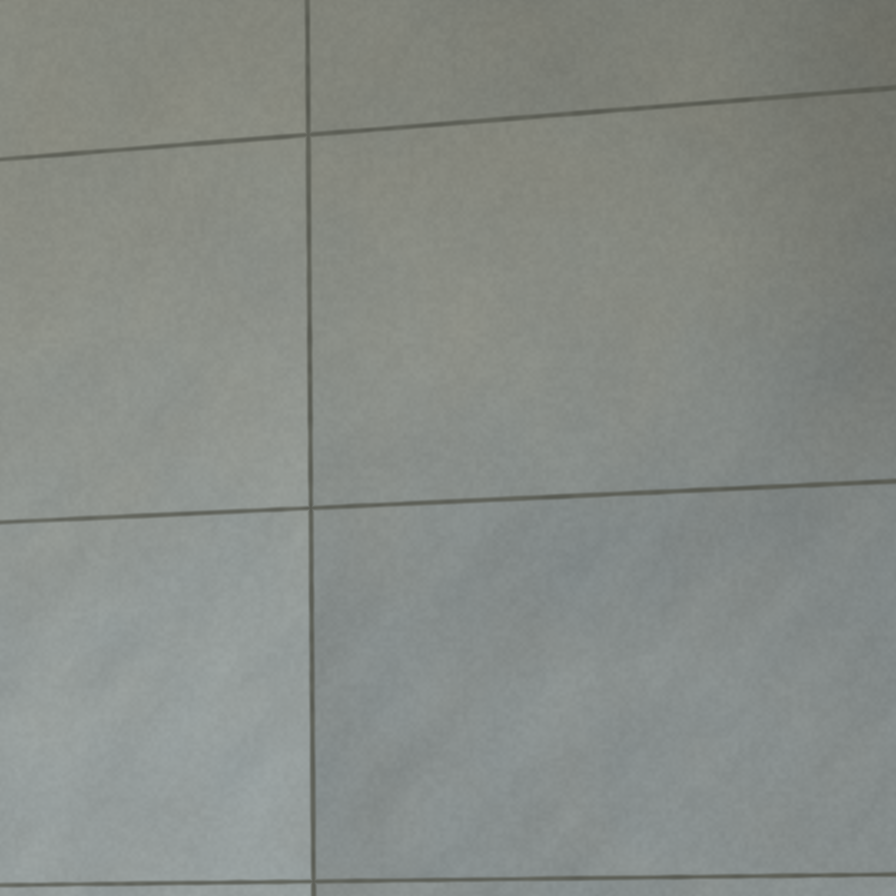
A Shadertoy shader for this texture:

```glsl
#define TILE_WIDTH 0.78
#define JOINT_X 0.350
#define JOINT_HALF 0.0023
#define JOINT_BLUR 0.0022
#define MOTTLE 0.050
#define STREAKS 0.050
#define GRAIN 0.038
#define TILE_VARIATION 0.012
#define JOINT_COLOR vec3(0.355, 0.362, 0.328)
#define WARM_TINT vec3(0.985, 1.0, 0.930)
#define COOL_TINT vec3(0.952, 1.0, 0.995)

float hash(vec2 p) {
    vec3 q = fract(p.xyx * vec3(0.1031, 0.1030, 0.0973));
    q += dot(q, q.yzx + 33.33);
    return fract((q.x + q.y) * q.z);
}

float noise(vec2 p) {
    vec2 cell = floor(p), f = fract(p);
    f = f * f * (3.0 - 2.0 * f);
    return mix(mix(hash(cell), hash(cell + vec2(1, 0)), f.x),
               mix(hash(cell + vec2(0, 1)), hash(cell + vec2(1, 1)), f.x), f.y);
}

// Layered noise centred on zero
float fbm(vec2 p) {
    float sum = 0.0, amplitude = 0.5;
    for (int i = 0; i < 5; i++) {
        sum += amplitude * (noise(p) - 0.5);
        p = mat2(1.6, 1.2, -1.2, 1.6) * p + 17.3;
        amplitude *= 0.5;
    }
    return sum;
}

// Soft line mask from the distance to its centre
float joint(float dist, float halfWidth, float blur) {
    return 1.0 - smoothstep(halfWidth - blur, halfWidth + blur, abs(dist));
}

void mainImage(out vec4 fragColor, in vec2 fragCoord) {
    vec2 uv = fragCoord / iResolution.xy;

    // Tile grid in mild perspective: rows fan out to the right
    float rowHeight = 0.405 + 0.034 * uv.x;
    vec2 grid = vec2((uv.x - JOINT_X + 0.007 * uv.y) / TILE_WIDTH,
                     (uv.y - 0.012 - 0.012 * uv.x) / rowHeight);
    vec2 tile = floor(grid), local = grid - tile;
    vec2 dist = (grid - round(grid)) * vec2(TILE_WIDTH, rowHeight);

    // Light falls off towards the upper right
    float light = mix(mix(0.617, 0.545, uv.x), mix(0.530, 0.480, uv.x), uv.y);
    light += 0.055 * (local.x - 0.5) * (1.0 - uv.y);
    light += 0.03 * exp(-9.0 * dot(uv - vec2(0.5, 0.6), uv - vec2(0.5, 0.6)));
    light -= 0.035 * smoothstep(0.75, 1.0, uv.x) * smoothstep(0.35, 0.65, uv.y);
    light += TILE_VARIATION * (hash(tile + 7.0) - 0.5);

    // Stone surface: broad clouds, slanted ridges and fine grain
    vec2 stone = uv + tile * 3.7 + 20.0;
    vec2 slant = mat2(0.64, -0.77, 0.77, 0.64) * stone;
    float clouds = fbm(stone * 5.0);
    float ridges = fbm(slant * vec2(9.0, 28.0));
    float grain = noise(stone * 150.0) + noise(stone * 270.0) - 1.0;
    light += MOTTLE * clouds + GRAIN * 0.5 * grain;
    light += STREAKS * ridges * mix(1.0, 0.35, smoothstep(0.3, 0.8, uv.y));

    float coolness = smoothstep(0.85, 0.1, uv.y - 0.15 * uv.x + 0.35 * clouds);
    vec3 color = light * mix(WARM_TINT, COOL_TINT, coolness);
    color += vec3(0.012, 0.0, -0.012) * fbm(stone * 14.0);

    // Joints, slightly fainter at the left and uneven along their length
    float blur = max(JOINT_BLUR, 0.8 / iResolution.y);
    float halfWidth = JOINT_HALF + 0.0008 * (noise(uv * 45.0) - 0.5);
    float across = joint(dist.y, halfWidth + 0.0006 * uv.x * uv.y, blur);
    float down = joint(dist.x, halfWidth + 0.0003, blur);
    float mask = max(across * mix(0.85, 1.0, uv.x), down * 0.95);
    vec3 jointColor = JOINT_COLOR * (1.0 + 0.12 * (noise(uv * 90.0) - 0.5));
    color = mix(color, jointColor, mask);

    fragColor = vec4(clamp(color, 0.0, 1.0), 1.0);
}
```
